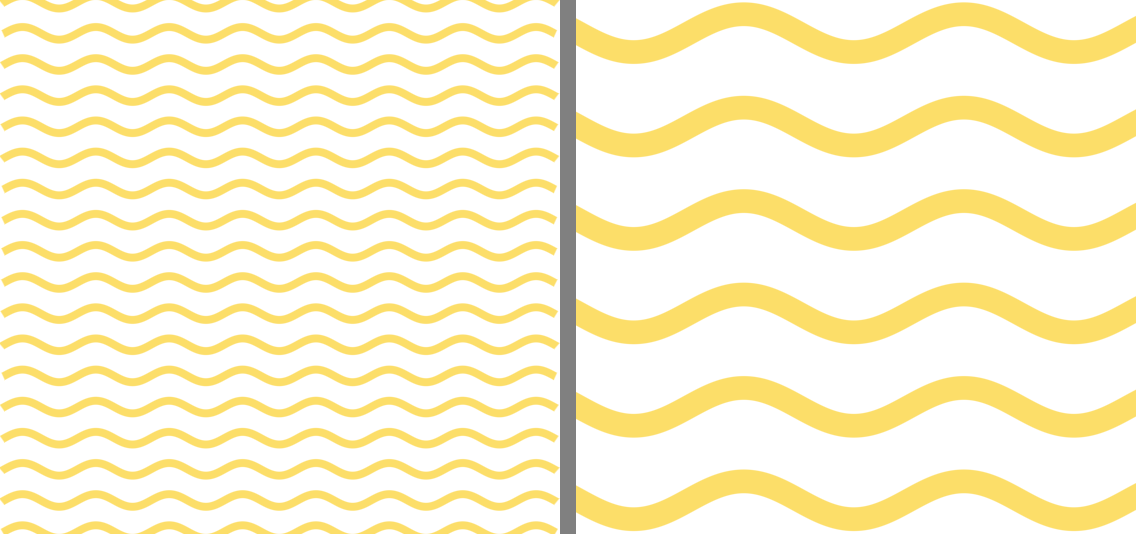
Left: the whole. Right: its middle third, enlarged.
This pattern is drawn by a Shadertoy shader. Its source:

```glsl
// Rows of yellow wavy ribbons on white, drawn as distances to a repeated cosine.
// Subtracting the wave from y turns the rows into straight, evenly spaced bands;
// each ribbon ends just inside the canvas with a slightly uneven slanted cut.

const float TAU = 6.2831853;

float hash(float n) {
    n = fract(n * 0.1031);
    n *= n + 33.33;
    return fract(n * (n + n));
}

// Signed distance to the nearest ribbon, in units of canvas height.
float ribbons(vec2 p) {
    float amplitude = 0.0118;
    float frequency = TAU / 0.1374;
    float pitch = 0.05832;

    // Flatten the wave, then fold y into one row
    float phase = frequency * p.x;
    float v = p.y - 0.9959 + amplitude * cos(phase);
    float row = round(v / pitch);
    float dy = v - row * pitch;

    // Divide by the gradient length for an even stroke width
    float slope = amplitude * frequency * sin(phase);
    float stroke = abs(dy) / sqrt(1.0 + slope * slope) - 0.0074;

    // Slanted ends, mirrored left and right, varying from row to row
    float h = hash(row + 50.0);
    float lean = 0.36 + 0.25 * h;
    float cut = (abs(p.x) - 0.517 - 0.003 * h - lean * dy) / sqrt(1.0 + lean * lean);
    return max(stroke, cut);
}

void mainImage(out vec4 fragColor, in vec2 fragCoord) {
    vec2 p = fragCoord / iResolution.y;
    p.x -= 0.4987 * iResolution.x / iResolution.y;

    float pixel = 1.0 / iResolution.y;
    float ink = 1.0 - smoothstep(-0.8 * pixel, 0.8 * pixel, ribbons(p));
    fragColor = vec4(mix(vec3(1.0), vec3(0.99, 0.87, 0.41), ink), 1.0);
}
```
